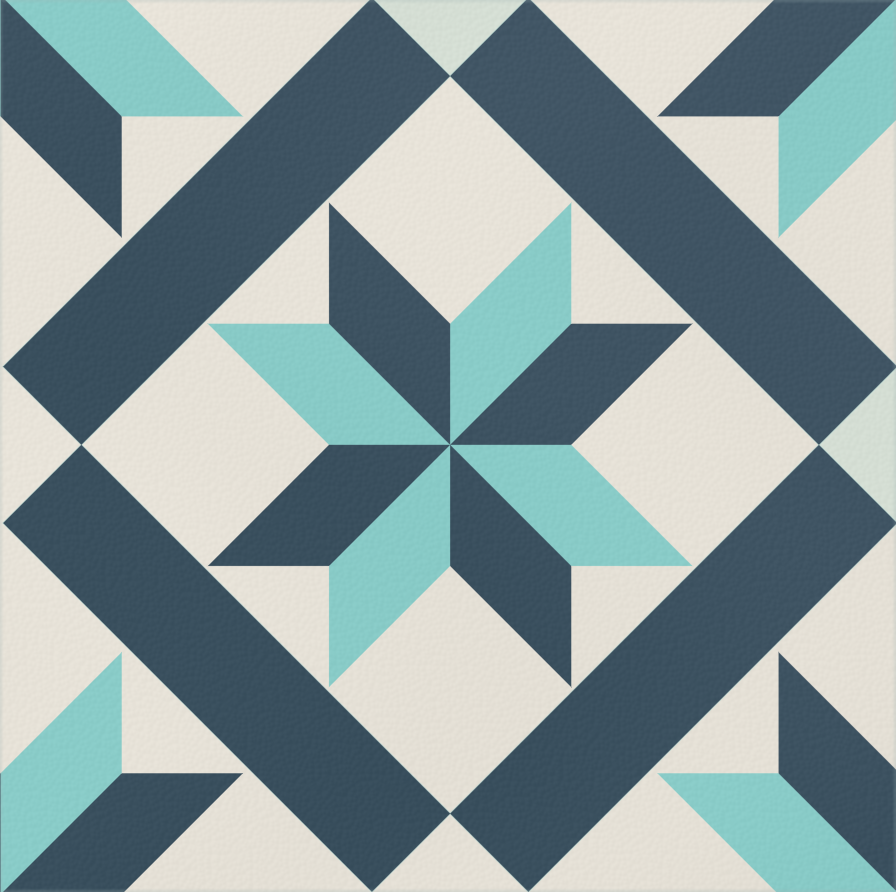
Write a Shadertoy shader that draws this pattern.

```glsl
// Geometric glazed tile: eight-petal star, diagonal frame bands and quarter stars in the corners.
#define TILE_CENTER vec2(0.0024, 0.0013)
#define HALF_PERIOD 0.504
#define PETAL 0.1358
#define BAND_INNER 0.4134
#define BAND_OUTER 0.5888
#define GRAIN_SCALE 170.0
#define GRAIN_AMOUNT 0.022
#define CREAM vec3(0.900, 0.882, 0.842)
#define NAVY vec3(0.222, 0.308, 0.364)
#define SLATE vec3(0.255, 0.335, 0.395)
#define AQUA vec3(0.535, 0.795, 0.780)
#define MINT vec3(0.835, 0.872, 0.832)

const float INV_SQRT2 = 0.70711;

vec2 hash2(vec2 cell) {
    vec3 h = fract(cell.xyx * vec3(0.1031, 0.1030, 0.0973));
    h += dot(h, h.yzx + 33.33);
    return fract((h.xx + h.yz) * h.zy);
}

// Distance to the nearest scattered feature point.
float cellular(vec2 p) {
    vec2 cell = floor(p), local = fract(p);
    float nearest = 2.0;
    for (int y = -1; y <= 1; y++)
        for (int x = -1; x <= 1; x++) {
            vec2 offset = vec2(x, y);
            nearest = min(nearest, length(offset + hash2(cell + offset) - local));
        }
    return nearest;
}

// Coverage of a shape from its signed distance, about one pixel wide.
float cover(float dist) {
    float pixel = 1.0 / iResolution.y;
    return smoothstep(0.75 * pixel, -0.75 * pixel, dist);
}

// Eight parallelogram petals folded into one octant.
float starDistance(vec2 p) {
    vec2 q = abs(p);
    float low = min(q.x, q.y), high = max(q.x, q.y);
    return max(low - PETAL, (high - low - PETAL) * INV_SQRT2);
}

// Signed distance to the petal seams; negative inside aqua petals.
float seamDistance(vec2 p) {
    vec2 q = abs(p);
    float low = min(q.x, q.y), high = max(q.x, q.y);
    float side = sign(p.x * p.y * (q.x - q.y));
    return side * min(low, (high - low) * INV_SQRT2);
}

// Four diagonal bars whose inner corners just touch.
float bandDistance(vec2 p) {
    vec2 q = abs(p);
    float sum = q.x + q.y;
    float across = max(BAND_INNER - sum, sum - BAND_OUTER);
    return max(across, abs(q.x - q.y) - BAND_INNER) * INV_SQRT2;
}

void mainImage(out vec4 fragColor, in vec2 fragCoord) {
    vec2 uv = fragCoord / iResolution.xy;
    vec2 canvas = (fragCoord - 0.5 * iResolution.xy) / iResolution.y;
    vec2 p = canvas - TILE_CENTER;
    vec3 dark = mix(NAVY, SLATE, smoothstep(0.25, 0.85, 0.45 * uv.x + 0.55 * uv.y));

    // Cream ground with tinted triangles at the top and right
    vec3 color = CREAM - 0.012 * (uv.x - uv.y);
    float wedge = min(BAND_INNER - p.y + abs(p.x), BAND_INNER - p.x + abs(p.y));
    color = mix(color, MINT, cover(wedge * INV_SQRT2));

    // Diagonal frame with a thin aqua rim
    float band = bandDistance(p);
    color = mix(color, AQUA, 0.4 * cover(band - 0.0008));
    color = mix(color, dark, cover(band));

    // Center star, repeated around the tile corners
    vec2 starPoint = p;
    if (abs(p.x) + abs(p.y) > HALF_PERIOD) starPoint -= sign(p) * HALF_PERIOD;
    vec3 petal = mix(dark, AQUA, cover(seamDistance(starPoint)));
    color = mix(color, petal, cover(starDistance(starPoint)));

    // Embossed glaze grain and slow tonal waves
    vec2 grainPoint = canvas * GRAIN_SCALE;
    float relief = cellular(grainPoint) - cellular(grainPoint + vec2(0.35, -0.35));
    color += GRAIN_AMOUNT * relief;
    color += 0.004 * sin(9.0 * p.x + 2.0 * sin(7.0 * p.y));

    // Soft worn rim of the tile
    vec2 border = 0.5 * iResolution.xy / iResolution.y - abs(canvas);
    float rim = 1.0 - smoothstep(0.0, 0.005, min(border.x, border.y));
    color = mix(color, vec3(0.62, 0.70, 0.70), 0.22 * rim);

    fragColor = vec4(clamp(color, 0.0, 1.0), 1.0);
}
```
